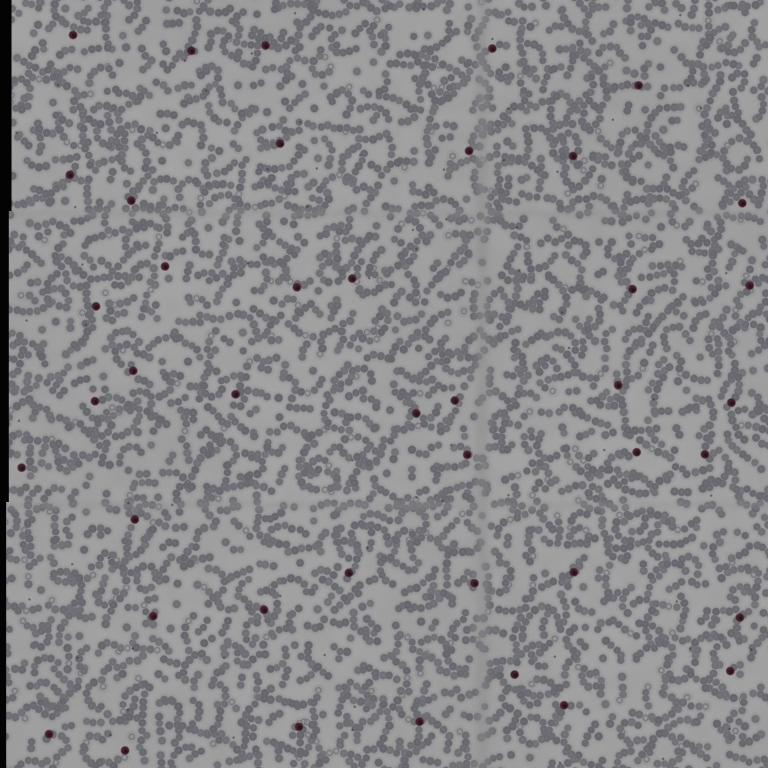
Write a Shadertoy shader that draws this texture.

```glsl
// Stained blood smear under a microscope: chains of grey cells, a few dark red ones, stitched tiles.

const vec3 GLASS = vec3(0.628, 0.628, 0.630);
const vec3 CELL = vec3(0.395, 0.397, 0.422);
const vec3 STAIN = vec3(0.27, 0.13, 0.18);
const vec3 NUCLEUS = vec3(0.13, 0.05, 0.09);
const vec3 BORDER = vec3(0.01);
const float CHAINS = 40.0;       // chains along each side
const float MAX_BEADS = 6.0;
const float SPACING = 0.0092;    // between cells of a chain
const float RADIUS = 0.0052;
const float BLUR = 0.0014;

float hash(vec2 p) {
    return fract(sin(dot(p, vec2(127.1, 311.7))) * 43758.5453);
}

vec2 hash2(vec2 p) {
    return vec2(hash(p), hash(p + 57.3));
}

float noise(vec2 p) {
    vec2 i = floor(p), f = fract(p);
    f = f * f * (3.0 - 2.0 * f);
    float low = mix(hash(i), hash(i + vec2(1, 0)), f.x);
    float high = mix(hash(i + vec2(0, 1)), hash(i + vec2(1, 1)), f.x);
    return mix(low, high, f.y);
}

float disc(float dist, float radius, float blur) {
    return 1.0 - smoothstep(radius - blur, radius + blur, dist);
}

float band(float x, float width) {
    return exp(-x * x / (width * width));
}

// Point on an arc through the origin, s steps along it
vec2 arcPoint(float s, float angle, float bend) {
    vec2 p = vec2(sin(bend * s), 1.0 - cos(bend * s)) / bend;
    float c = cos(angle), n = sin(angle);
    return vec2(c * p.x - n * p.y, n * p.x + c * p.y);
}

// Darkness of one cell: solid with a paler middle, or a hollow ghost
float cellShade(float dist, vec2 id) {
    float radius = RADIUS * mix(0.9, 1.08, hash(id + 3.1));
    float tone = mix(0.80, 1.02, hash(id + 8.7));
    float halo = 0.16 * (1.0 - smoothstep(radius, radius + 0.005, dist));
    float body = tone * disc(dist, radius, BLUR) * (1.0 - 0.13 * disc(dist, 0.002, 0.002));
    float ghost = 0.75 * disc(dist, 0.0044, BLUR) - 0.65 * disc(dist, 0.0024, BLUR);
    return max(halo, hash(id + 21.9) < 0.06 ? ghost : body);
}

// Darkest cell over this point, from all nearby chains
float chainField(vec2 uv) {
    vec2 home = floor(uv * CHAINS);
    float shade = 0.0;
    for (int j = -1; j <= 1; j++)
    for (int i = -1; i <= 1; i++) {
        vec2 id = home + vec2(i, j);
        vec2 center = (id + 0.1 + 0.8 * hash2(id)) / CHAINS;
        float count = 1.0 + floor(MAX_BEADS * hash(id + 11.3));
        float angle = 0.5 + 2.7 * (hash(id + 17.9) - 0.5);
        float bend = 1.5 * (hash(id + 31.7) - 0.5) + 0.001;
        for (float k = 0.0; k < MAX_BEADS; k++) {
            if (k >= count) break;
            vec2 beadId = id * 7.0 + vec2(k, k * 1.7);
            vec2 bead = center + SPACING * arcPoint(k - 0.5 * (count - 1.0), angle, bend);
            bead += 0.0026 * (hash2(beadId) - 0.5);
            shade = max(shade, cellShade(length(uv - bead), beadId));
        }
    }
    return shade;
}

// Offset to the lone scattered spot of this grid square, far away where there is none
vec2 scatter(vec2 uv, float count, float chance, float seed) {
    vec2 id = floor(uv * count);
    vec2 spot = (id + 0.1 + 0.8 * hash2(id + seed)) / count;
    return hash(id + seed * 2.3) < chance ? uv - spot : vec2(1.0);
}

void mainImage(out vec4 fragColor, in vec2 fragCoord) {
    vec2 uv = fragCoord / iResolution.xy;

    // Seams between the stitched tiles
    float seam = band(uv.x - 0.628, 0.010);
    seam = max(seam, 0.6 * max(band(uv.y - 0.722, 0.006), band(uv.y - 0.342, 0.006)));

    // Unevenly lit glass
    float light = 0.022 * (noise(uv * 5.0) - 0.5) + 0.018 * (noise(uv * 45.0) - 0.5);
    vec3 color = GLASS + light - 0.035 * seam;

    // Grey cells, washed out along the seams
    color = mix(color, CELL, chainField(uv) * (1.0 - 0.4 * seam));

    // Fine dark specks
    float speck = length(scatter(uv, 16.0, 0.25, 5.0));
    color = mix(color, STAIN, 0.6 * disc(speck, 0.0014, 0.0012));

    // Dark red stained cells with an off-centre nucleus
    vec2 red = scatter(uv, 7.0, 0.78, 41.0);
    color = mix(color, STAIN, disc(length(red), 0.0054, BLUR));
    color = mix(color, NUCLEUS, 0.8 * disc(length(red - vec2(0.001, -0.001)), 0.0026, 0.002));

    // Black border, stepped at each tile row
    float border = uv.y > 0.725 ? 0.0150 : uv.y > 0.346 ? 0.0115 : 0.0080;
    color = mix(BORDER, color, smoothstep(border - 0.001, border + 0.001, uv.x));

    fragColor = vec4(color, 1.0);
}
```
